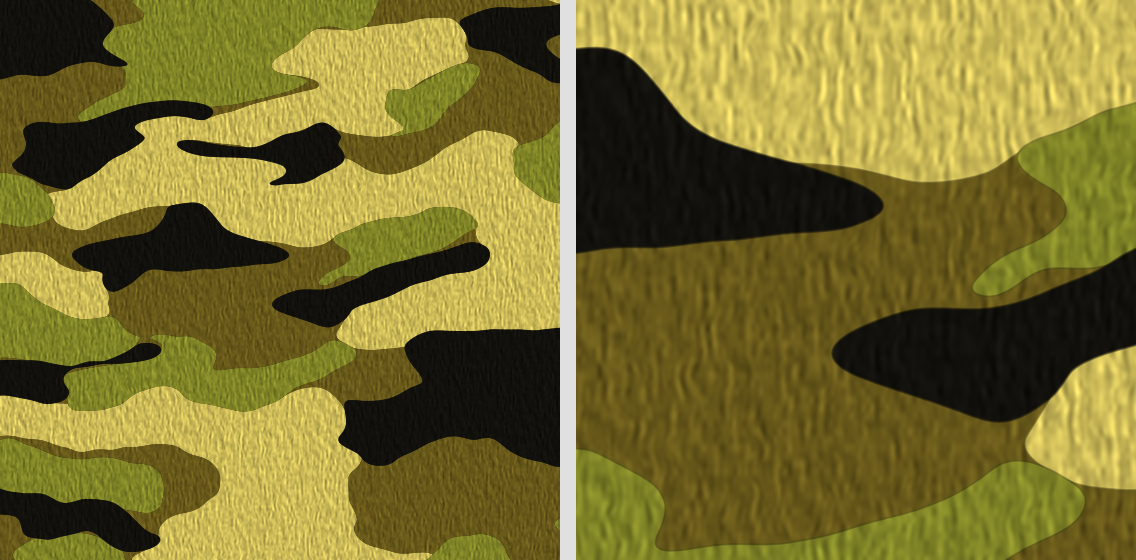
Left, the full canvas; right, a detail of the centre.
Write a three.js fragment shader that draws this pattern.

```glsl
// Woodland camouflage in tan, black, olive and green on finely ribbed cloth.
varying vec2 vUv;

#define PATCHES vec2(4.8, 11.5)  // patch sites across and up
#define TILT 0.13                // rise of the patches to the right
#define BLEND 4.0                // how firmly sites hold their ground
#define FINGERS 0.27             // sideways reach of the tongues
#define SWELL 0.10               // vertical waviness
#define WOBBLE 0.022             // separate outline wobble of each layer
#define EDGE 0.0020              // width of the smoothed outline
#define RIBS vec2(270.0, 85.0)   // cloth ribs across, breaks along them
#define RELIEF 0.46              // strength of the cloth relief
#define SEAM 0.22                // darkening along the outlines
#define SEED 23.0

const vec3 OLIVE = vec3(0.405, 0.345, 0.10);
const vec3 TAN   = vec3(0.80, 0.73, 0.345);
const vec3 GREEN = vec3(0.50, 0.515, 0.15);
const vec3 BLACK = vec3(0.067, 0.064, 0.048);

float hash(vec2 p) {
  vec3 q = fract(vec3(p.xyx) * 0.1031);
  q += dot(q, q.yzx + 33.33);
  return fract((q.x + q.y) * q.z);
}

float noise(vec2 p) {
  vec2 i = floor(p), f = fract(p);
  f = f * f * (3.0 - 2.0 * f);
  return mix(mix(hash(i), hash(i + vec2(1, 0)), f.x),
             mix(hash(i + vec2(0, 1)), hash(i + vec2(1, 1)), f.x), f.y);
}

vec2 noise2(vec2 p) {
  return vec2(noise(p), noise(p + 71.0)) - 0.5;
}

// Shared bending into tongues and waves, then a small wobble per layer.
vec2 bend(vec2 p, float layer) {
  vec2 q = p + SEED;
  p.x += FINGERS * (noise(q * vec2(4.0, 13.0)) - 0.5);
  p.x += 0.3 * FINGERS * (noise(q * vec2(8.0, 27.0) + 13.0) - 0.5);
  p.y += SWELL * (noise(q * vec2(7.0, 4.0) + 40.0) - 0.5);
  p += WOBBLE * noise2(q * vec2(12.0, 15.0) + layer * 19.0);
  p += 0.012 * noise2(q * vec2(26.0, 30.0) + 31.0);
  return p;
}

// Which colour a site carries: black, tan, green or olive.
vec4 siteColour(vec2 cell) {
  float way = mod(cell.y, 2.0) < 0.5 ? 1.0 : -1.0;
  float u = fract(0.18 * way * cell.x + 0.618 * cell.y + 0.3 * hash(cell + SEED));
  vec3 s = step(vec3(0.23, 0.52, 0.69), vec3(u));
  return vec4(1.0 - s.x, s.x - s.y, s.y - s.z, s.z);
}

// Influence of each colour, gathered from the nearby scattered sites.
vec4 influence(vec2 p) {
  vec2 q = vec2(p.x, p.y - TILT * p.x) * PATCHES;
  vec2 home = floor(q);
  vec4 sum = vec4(0.0);
  for (int y = -1; y <= 1; y++) {
    for (int x = -1; x <= 1; x++) {
      vec2 cell = home + vec2(float(x), float(y));
      vec2 jitter = vec2(hash(cell + 5.0), hash(cell + 57.0)) - 0.5;
      vec2 d = cell + 0.5 + 0.7 * jitter - q;
      sum += siteColour(cell) * exp(-BLEND * dot(d, d));
    }
  }
  return sum;
}

// Positive where the picked colour outweighs all the others together.
float margin(vec2 p, vec4 pick, float layer, float grow) {
  vec4 f = influence(bend(p, layer));
  return grow * dot(f, pick) - dot(f, 1.0 - pick);
}

// Coverage of a layer, with its outline smoothed by the local slope.
float cover(vec2 p, vec4 pick, float layer, float grow) {
  const float h = 0.0008;
  float m = margin(p, pick, layer, grow);
  vec2 slope = vec2(margin(p + vec2(h, 0), pick, layer, grow),
                    margin(p + vec2(0, h), pick, layer, grow)) - m;
  return smoothstep(-0.5, 0.5, m * h / (EDGE * length(slope) + 1e-7));
}

// Lays a layer over the ground, with a thin dark seam on its outline.
vec3 lay(vec3 ground, vec3 paint, float c) {
  return mix(ground, paint, c) * (1.0 - SEAM * 4.0 * c * (1.0 - c));
}

// Embossed upright ribs: height on one flank less height on the other.
float cloth(vec2 p) {
  p.x += 0.004 * noise(p * vec2(50.0, 70.0));
  vec2 q = p * RIBS;
  float emboss = noise(q) - noise(q + vec2(0.8, 0.25));
  float grain = noise(p * vec2(330.0, 210.0) + 90.0) - 0.5;
  return 0.55 * emboss + 0.35 * grain;
}

void main() {
  vec2 p = vUv;

  // Paint the layers from the ground up.
  vec3 colour = OLIVE;
  colour = lay(colour, TAN, cover(p, vec4(0, 1, 0, 0), 1.0, 1.5));
  colour = lay(colour, GREEN, cover(p, vec4(0, 0, 1, 0), 2.0, 1.4));
  colour = lay(colour, BLACK, cover(p, vec4(1, 0, 0, 0), 3.0, 1.3));

  // Weave: shaded ribs with a faint sheen on the dark.
  float weave = cloth(p);
  colour *= 1.0 + RELIEF * weave;
  colour += 0.03 * weave;
  gl_FragColor = vec4(clamp(colour, 0.0, 1.0), 1.0);
}
```
